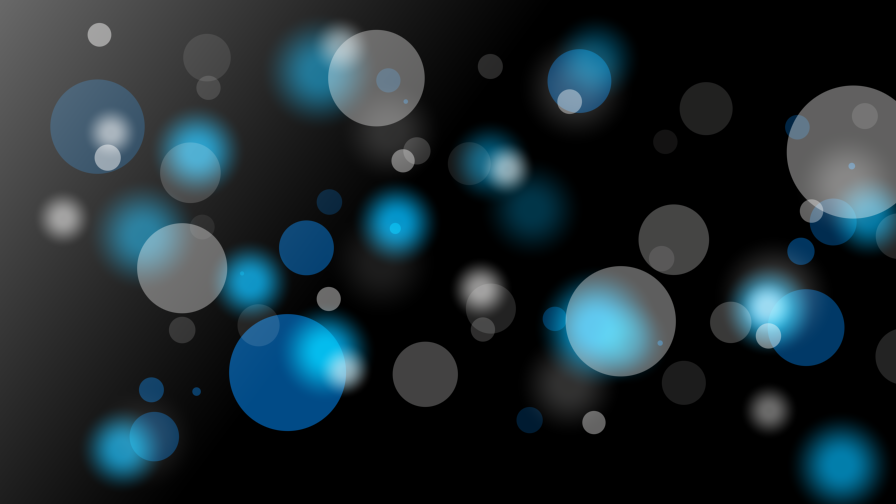
Give the GLSL for this background, as a WebGL 1 fragment shader.

```glsl
precision highp float;
// Bokeh lights on black: crisp translucent discs and blurred glows in white,
// blue and cyan over a grey diagonal sheen. Each layer scatters its discs with
// a jittered low-discrepancy sequence, and all light is blended by screening.

uniform vec2 u_resolution;

const vec3 WHITE = vec3(1.0, 0.995, 0.99);
const vec3 BLUE = vec3(0.005, 0.295, 0.53);
const vec3 CYAN = vec3(0.01, 0.66, 0.90);
const vec2 SEQUENCE_STEP = vec2(0.7549, 0.5698);
const vec2 BAND = vec2(0.10, 0.92); // vertical extent of the lights
const int MAX_DISCS = 16;

vec3 hash3(vec2 seed) {
  vec3 q = vec3(dot(seed, vec2(127.1, 311.7)),
                dot(seed, vec2(269.5, 183.3)),
                dot(seed, vec2(419.2, 371.9)));
  return fract(sin(q) * 43758.55);
}

vec3 screenBlend(vec3 base, vec3 light) {
  return 1.0 - (1.0 - base) * (1.0 - light);
}

// Coverage of a disc; softness is the blur half-width relative to the radius.
float disc(vec2 p, vec2 center, float radius, float softness) {
  float blur = max(softness * radius, 0.75 / u_resolution.y);
  return 1.0 - smoothstep(radius - blur, radius + blur, distance(p, center));
}

// Screens a set of discs onto base. Ranges are (min, max); the first disc is
// the largest and brightest, later ones shrink and vary in brightness.
vec3 scatter(vec3 base, vec2 p, vec2 start, float count, vec2 radii,
             vec2 brightness, float softness, vec3 tint) {
  float aspect = u_resolution.x / u_resolution.y;
  float jitter = min(count * 0.012, 0.18);
  for (int i = 0; i < MAX_DISCS; i++) {
    float n = float(i);
    if (n >= count) break;
    vec3 rnd = hash3(start * 17.0 + n);
    vec2 cell = fract(start + n * SEQUENCE_STEP) + jitter * (rnd.xy - 0.5);
    vec2 center = vec2(cell.x * aspect, mix(BAND.x, BAND.y, cell.y));
    float radius = mix(radii.x, radii.y, pow(1.0 - n / count, 2.5));
    float level = mix(brightness.x, brightness.y, max(rnd.z, 1.0 - n));
    base = screenBlend(base, tint * level * disc(p, center, radius, softness));
  }
  return base;
}

// Grey light falling off diagonally from the upper left corner.
vec3 sheen(vec2 p) {
  float t = dot(vec2(p.x, 1.0 - p.y), vec2(0.8, 0.6)) / 0.88;
  return vec3(0.41 * pow(clamp(1.0 - t, 0.0, 1.0), 1.1));
}

void main() {
  vec2 p = gl_FragCoord.xy / u_resolution.y;
  vec3 color = sheen(p);

  // Blurred glows
  color = scatter(color, p, vec2(0.65, 0.35), 15.0, vec2(0.050, 0.072),
                  vec2(0.22, 1.0), 0.75, CYAN);
  color = scatter(color, p, vec2(0.58, 0.40), 8.0, vec2(0.031, 0.036),
                  vec2(0.40, 0.58), 0.80, WHITE);
  color = scatter(color, p, vec2(0.90, 0.35), 7.0, vec2(0.060, 0.070),
                  vec2(0.10, 0.26), 0.75, WHITE);

  // Large crisp discs
  color = scatter(color, p, vec2(0.93, 0.75), 4.0, vec2(0.088, 0.132),
                  vec2(0.36, 0.38), 0.0, WHITE);
  color = scatter(color, p, vec2(0.36, 0.18), 7.0, vec2(0.046, 0.116),
                  vec2(0.40, 1.0), 0.0, BLUE);

  // Medium and small crisp discs
  color = scatter(color, p, vec2(0.71, 0.55), 13.0, vec2(0.041, 0.070),
                  vec2(0.09, 0.27), 0.0, WHITE);
  color = scatter(color, p, vec2(0.47, 0.71), 10.0, vec2(0.024, 0.027),
                  vec2(0.05, 0.18), 0.0, WHITE);
  color = scatter(color, p, vec2(0.12, 0.70), 8.0, vec2(0.023, 0.026),
                  vec2(0.36, 0.48), 0.0, WHITE);
  color = scatter(color, p, vec2(0.87, 0.48), 7.0, vec2(0.024, 0.027),
                  vec2(0.35, 0.70), 0.0, BLUE);
  color = scatter(color, p, vec2(0.46, 0.58), 6.0, vec2(0.004, 0.011),
                  vec2(0.60, 1.0), 0.0, BLUE);

  gl_FragColor = vec4(color, 1.0);
}
```
